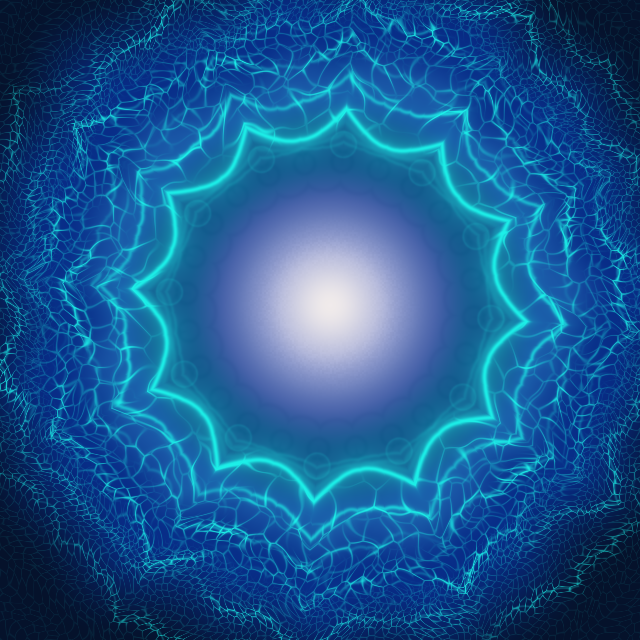
A three.js fragment shader for this background:

```glsl
// Pale glowing core inside a twelve-cusped cyan ring, with a web of cells fading to navy.
varying vec2 vUv;

const float TAU = 6.2831853;
const vec2 CENTER = vec2(0.516, 0.523);
const float CUSPS = 12.0;
const float CUSP_PHASE = 0.157;

const vec3 CORE = vec3(0.94, 0.92, 0.92);
const vec3 LAVENDER = vec3(0.64, 0.67, 0.84);
const vec3 PERIWINKLE = vec3(0.25, 0.36, 0.65);
const vec3 TEAL = vec3(0.08, 0.36, 0.56);
const vec3 ROYAL = vec3(0.10, 0.31, 0.64);
const vec3 COBALT = vec3(0.03, 0.17, 0.53);
const vec3 NAVY = vec3(0.02, 0.07, 0.17);
const vec3 CYAN = vec3(0.11, 0.94, 0.91);

vec2 hash2(vec2 p) {
  vec3 q = fract(p.xyx * vec3(0.1031, 0.1030, 0.0973));
  q += dot(q, q.yzx + 33.33);
  return fract((q.xx + q.yz) * q.zy);
}

// Soft line profile around distance zero.
float glow(float d, float width) {
  return exp(-d * d / (width * width));
}

// Lays a translucent tint over the base colour.
vec3 tint(vec3 base, vec3 ink, float amount) {
  return mix(base, ink, clamp(amount, 0.0, 1.0));
}

// Parabolic arch repeated once per unit, sharp at the integers.
float cusp(float x) {
  float t = 2.0 * fract(x) - 1.0;
  return t * t;
}

// Slow periodic wobble; turn is the angle in whole turns.
float wobble(float turn, float seed) {
  float a = TAU * turn;
  return sin(5.0 * a + seed * 2.3) + 0.7 * sin(11.0 * a - seed * 4.1)
       + 0.5 * sin(19.0 * a + seed * 1.7);
}

// Radius of a scalloped front, roughened by finer arches.
float frontRadius(float turn, float base, float lift, float rough, float seed) {
  float x = turn * CUSPS + CUSP_PHASE;
  float r = base + lift * cusp(x);
  float amp = rough;
  float freq = 2.0;
  for (int i = 0; i < 3; i++) {
    r += amp * (cusp(x * freq + seed * 0.37 * float(i)) - 0.33);
    amp *= 0.45;
    freq *= 2.0;
  }
  return r + rough * 0.6 * wobble(turn, seed);
}

// Distance to a front: x along the radius, y corrected for the slope.
vec2 frontDistance(float turn, float r, float base, float lift, float rough, float seed) {
  float h = 0.0004;
  float f = frontRadius(turn, base, lift, rough, seed);
  float ahead = frontRadius(turn + h, base, lift, rough, seed);
  float behind = frontRadius(turn - h, base, lift, rough, seed);
  float slope = max(abs(ahead - f), abs(f - behind)) / (h * TAU * r);
  return (r - f) * vec2(1.0, inversesqrt(1.0 + slope * slope));
}

// Cell borders on a log-polar grid with n cells around.
float cellBorder(float turn, float r, float n) {
  vec2 p = vec2(turn, log(r) / TAU) * n;
  vec2 id = floor(p);
  float near = 8.0;
  float next = 8.0;
  for (int j = -1; j <= 1; j++) {
    for (int i = -1; i <= 1; i++) {
      vec2 cell = id + vec2(float(i), float(j));
      vec2 key = vec2(mod(cell.x, n), cell.y + 400.0);
      float d = length(cell + 0.1 + 0.8 * hash2(key) - p);
      next = min(next, max(near, d));
      near = min(near, d);
    }
  }
  return (next - near) * TAU * r / n;
}

// Circles repeated around the center, as signed distance.
float beads(float turn, float r, float count, float phase, float orbit, float size) {
  float a = (fract(turn * count + phase + 0.5) - 0.5) * TAU / count;
  return length(r * vec2(cos(a), sin(a)) - vec2(orbit, 0.0)) - size;
}

vec3 radialColor(float r, float outer) {
  vec3 c = mix(CORE, LAVENDER, smoothstep(0.0, 0.12, r));
  c = mix(c, PERIWINKLE, smoothstep(0.07, 0.19, r));
  c = mix(c, TEAL, smoothstep(0.16, 0.23, r));
  c = mix(c, ROYAL, smoothstep(0.27, 0.33, r));
  c = mix(c, COBALT, smoothstep(0.33, 0.43, outer));
  return mix(c, NAVY, smoothstep(0.43, 0.63, outer));
}

void main() {
  vec2 p = vUv - CENTER;
  float r = max(length(p), 0.001);
  float turn = atan(p.y, p.x) / TAU;
  float x = turn * CUSPS + CUSP_PHASE;
  float ringMask = smoothstep(0.185, 0.235, r);
  vec3 color = radialColor(r, r + 0.012 * wobble(turn, 2.0));

  // Fine grain on the core
  float grain = hash2(floor(vUv * 320.0)).x - 0.5;
  color += 0.02 * grain * glow(r - 0.095, 0.035);

  // Faint beads on the inner rim
  float small = beads(turn, r, 24.0, 2.0 * CUSP_PHASE, 0.225, 0.016);
  float large = beads(turn, r, 24.0, 2.0 * CUSP_PHASE + 0.5, 0.215, 0.036);
  float disc = beads(turn, r, CUSPS, CUSP_PHASE, 0.252, 0.020);
  color -= 0.012 * (glow(small, 0.004) + glow(large, 0.004));
  color = tint(color, CYAN, 0.10 * glow(disc, 0.002) + 0.06 * smoothstep(0.003, -0.003, disc));

  // Translucent veils behind the ring
  for (int i = 0; i < 4; i++) {
    float k = float(i);
    float veil = frontDistance(turn, r, 0.245 + 0.006 * k, 0.008 + 0.011 * k, 0.002, k).y;
    color = tint(color, CYAN, 0.13 * ringMask * glow(veil, 0.003 + 0.001 * k));
  }

  // Scalloped fronts, rougher and dimmer outward; they also light the web
  float charge = 0.0;
  for (int i = 0; i < 6; i++) {
    float k = float(i);
    float outward = min(k * 0.5, 1.0);
    vec2 d = frontDistance(turn, r, 0.261 + 0.058 * k, 0.046 - 0.004 * k, 0.001 + 0.0045 * k, k);
    float patchy = mix(1.0, max(0.70 + 0.28 * wobble(turn, k + 3.0), 0.1), outward);
    float line = mix(0.95, 0.42 - 0.04 * k, outward) * patchy;
    color = tint(color, CYAN, ringMask * line * glow(d.y, 0.0038 - 0.00045 * k));
    color = tint(color, CYAN, ringMask * 0.40 * exp(-k * 1.1) * exp(-abs(d.x) / 0.019));
    charge += patchy * (0.75 - 0.07 * k) * glow(d.x, 0.013);
  }

  // Cell web, finer with distance
  float bend = 0.035 * (cusp(x) - 0.33) * smoothstep(0.25, 0.32, r);
  float webRadius = r - bend + 0.003 * sin(TAU * 36.0 * turn + 70.0 * r);
  float webTurn = turn + 0.003 * sin(70.0 * r + TAU * 7.0 * turn);
  float zone = r + 0.010 * wobble(turn, 5.0);
  for (int i = 0; i < 4; i++) {
    float k = float(i);
    float start = 0.275 + 0.057 * k;
    float band = smoothstep(start - 0.01, start + 0.03, zone);
    band *= 1.0 - step(k, 2.5) * smoothstep(start + 0.06, start + 0.12, zone);
    float border = cellBorder(webTurn, webRadius, 36.0 * exp2(k));
    float quiet = (0.34 - 0.05 * k) * (1.0 - 0.65 * smoothstep(0.48, 0.66, r));
    float soft = glow(border, 0.011 * exp2(-k)) * 0.22;
    float sharp = glow(border, 0.0036 - 0.0007 * k);
    color = tint(color, CYAN, band * (quiet + charge) * max(sharp, soft));
  }

  gl_FragColor = vec4(clamp(color, 0.0, 1.0), 1.0);
}
```
